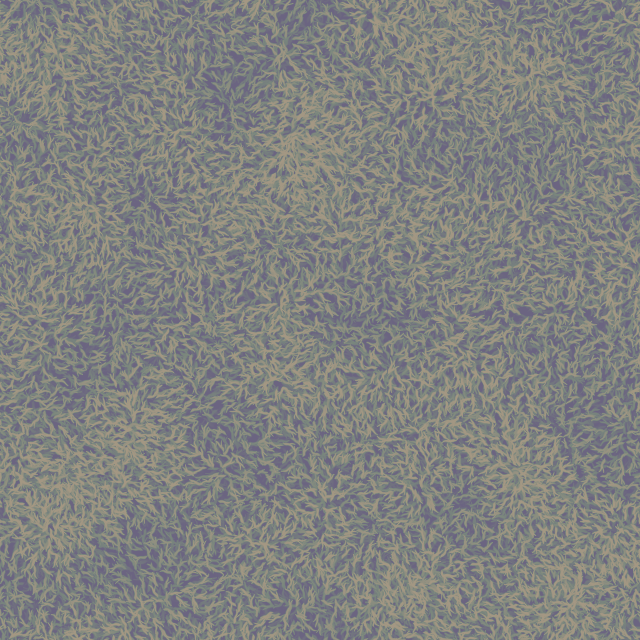
Reproduce this texture procedurally as a Shadertoy shader.

```glsl
// Mossy mat of fine branching sprigs that fan outward from low mounds.
// Jittered grids of tapered strokes follow the downhill slope of gradient
// noise; each stroke's height picks a tone from purple over green to tan.

const vec3 SHADOW_PURPLE = vec3(0.420, 0.393, 0.505);
const vec3 MOSS_GREEN    = vec3(0.475, 0.525, 0.490);
const vec3 TIP_TAN       = vec3(0.640, 0.592, 0.512);

const int   LAYERS       = 5;
const float CELL         = 0.0145;  // spacing of sprigs within a layer
const float HALF_LENGTH  = 0.0130;
const float HALF_WIDTH   = 0.0022;
const float BEND         = 0.26;    // sideways curl, relative to length
const float ANGLE_SPREAD = 1.0;     // radians either side of the slope
const float MOUND_FREQ   = 8.0;
const float MOUND_RELIEF = 0.32;    // tone gained on top of a mound
const float PATCH_FREQ   = 5.0;
const float PATCH_RELIEF = 0.58;    // tone lost in sparse patches
const float TIP_GAIN     = 0.09;    // tone gained from root to tip
const float SOFTNESS     = 0.0004;

vec2 hash2(vec2 p) {
    vec3 q = fract(p.xyx * vec3(0.1031, 0.1030, 0.0973));
    q += dot(q, q.yzx + 33.33);
    return fract((q.xx + q.yz) * q.zy);
}

vec2 latticeGradient(vec2 cell) {
    return hash2(cell + 71.0) * 2.0 - 1.0;
}

// Gradient noise: value in x, derivatives in yz
vec3 gradientNoise(vec2 p) {
    vec2 i = floor(p), f = p - i;
    vec2 u = f * f * f * (f * (f * 6.0 - 15.0) + 10.0);
    vec2 du = 30.0 * f * f * (f * (f - 2.0) + 1.0);
    vec2 ga = latticeGradient(i);
    vec2 gb = latticeGradient(i + vec2(1, 0));
    vec2 gc = latticeGradient(i + vec2(0, 1));
    vec2 gd = latticeGradient(i + vec2(1, 1));
    float a = dot(ga, f);
    float b = dot(gb, f - vec2(1, 0));
    float c = dot(gc, f - vec2(0, 1));
    float d = dot(gd, f - vec2(1, 1));
    float k = a - b - c + d;
    float value = a + u.x * (b - a) + u.y * (c - a) + u.x * u.y * k;
    vec2 slope = ga + u.x * (gb - ga) + u.y * (gc - ga)
               + u.x * u.y * (ga - gb - gc + gd)
               + du * (u.yx * k + vec2(b, c) - a);
    return vec3(value, slope);
}

// Coverage of a curled, tapered stroke along +x with one side twig
float sprig(vec2 q, vec2 rnd, float halfLength, float edge) {
    float s = q.x / halfLength;
    float curl = (rnd.x - 0.5) * 2.0 * BEND;
    float wiggle = 0.06 * sin(5.0 * s + 6.28 * rnd.y);
    float across = q.y - halfLength * (curl * (s * s - 0.4) + wiggle);

    float base = smoothstep(-1.0, -0.5, s);
    float width = HALF_WIDTH * base * sqrt(max(0.0, (1.0 - s) / 1.5));
    float dist = abs(across) - width;

    // Twig forks off near the middle
    float fork = mix(-0.4, 0.2, rnd.y);
    float side = rnd.x < 0.5 ? 1.0 : -1.0;
    float twigAcross = across - side * 0.7 * halfLength * (s - fork);
    float twigEnd = fork + 0.75;
    float twigWidth = 0.75 * HALF_WIDTH * sqrt(clamp((twigEnd - s) / 0.75, 0.0, 1.0));
    float twig = smoothstep(edge, -edge, abs(twigAcross) - twigWidth)
               * step(fork, s) * smoothstep(twigEnd, twigEnd - 0.1, s);

    float stem = smoothstep(edge, -edge, dist) * smoothstep(1.0, 0.88, abs(s));
    return max(stem, twig);
}

vec3 mossRamp(float tone) {
    vec3 low = mix(SHADOW_PURPLE, MOSS_GREEN, clamp(tone * 2.0, 0.0, 1.0));
    return mix(low, TIP_TAN, clamp(tone * 2.0 - 1.0, 0.0, 1.0));
}

void mainImage(out vec4 fragColor, in vec2 fragCoord) {
    vec2 uv = fragCoord / iResolution.y;
    float edge = 0.7 / iResolution.y + SOFTNESS;
    float patchRelief = PATCH_RELIEF * gradientNoise(uv * PATCH_FREQ + 40.0).x;
    float tone = 0.0;

    for (int layer = 0; layer < LAYERS; layer++) {
        float level = float(layer) / float(LAYERS - 1);
        float layerTone = 0.06 + 0.92 * pow(level, 1.9);
        vec2 grid = uv / CELL + float(layer) * vec2(17.37, 29.61);
        vec2 home = floor(grid);

        for (int y = -1; y <= 1; y++)
        for (int x = -1; x <= 1; x++) {
            vec2 id = home + vec2(x, y);
            vec2 key = id + float(layer) * 131.0;
            vec2 toPixel = (grid - id - hash2(key)) * CELL;
            if (dot(toPixel, toPixel) > CELL * CELL) continue;

            // Aim the sprig down the side of its mound
            vec2 shape = hash2(key + 311.0);
            vec2 vary = hash2(key + 577.0);
            vec3 mound = gradientNoise((uv - toPixel) * MOUND_FREQ);
            float angle = atan(-mound.z, -mound.y) + (vary.x * 2.0 - 1.0) * ANGLE_SPREAD;
            vec2 dir = vec2(cos(angle), sin(angle));
            vec2 q = vec2(dot(toPixel, dir), dot(toPixel, vec2(-dir.y, dir.x)));

            float halfLength = HALF_LENGTH * mix(0.7, 1.05, vary.y);
            float cover = sprig(q, shape, halfLength, edge);
            float height = layerTone + (vary.y - 0.5) * 0.2
                         + MOUND_RELIEF * mound.x + patchRelief
                         + TIP_GAIN * q.x / halfLength;
            tone = mix(tone, max(tone, clamp(height, 0.0, 1.0)), cover);
        }
    }
    fragColor = vec4(mossRamp(tone), 1.0);
}
```
